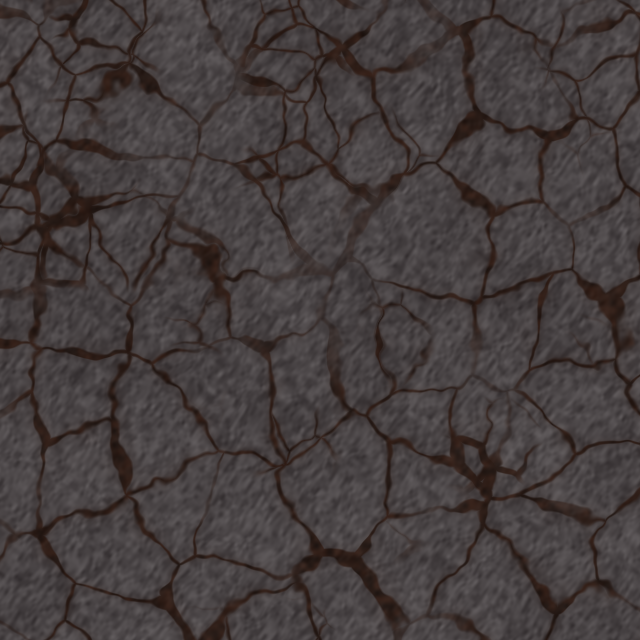
A Shadertoy shader for this texture:

```glsl
// Dark grey stone split by rusty brown cracks.
// Cracks are the borders of warped Voronoi cells, their width varied by noise;
// the stone carries a fine slanted grain and faint broad mottling.

const vec3 STONE      = vec3(0.292, 0.272, 0.277);
const vec3 STAIN      = vec3(0.195, 0.145, 0.130);
const vec3 CRACK_DARK = vec3(0.105, 0.068, 0.053);
const vec3 CRACK_RUST = vec3(0.215, 0.125, 0.090);

vec2 hash2(vec2 p) {
    vec3 q = fract(p.xyx * vec3(0.1031, 0.1030, 0.0973));
    q += dot(q, q.yzx + 33.33);
    return fract((q.xx + q.yz) * q.zy);
}

float noise(vec2 p) {
    vec2 cell = floor(p), f = fract(p);
    f = f * f * (3.0 - 2.0 * f);
    float low  = mix(hash2(cell).x, hash2(cell + vec2(1, 0)).x, f.x);
    float high = mix(hash2(cell + vec2(0, 1)).x, hash2(cell + vec2(1, 1)).x, f.x);
    return mix(low, high, f.y);
}

vec2 noise2(vec2 p) {
    return vec2(noise(p), noise(p + vec2(37.2, 91.7))) - 0.5;
}

// Bends straight cell borders into ragged lines.
vec2 warp(vec2 p) {
    return p + 0.055 * noise2(p * 8.0)
             + 0.020 * noise2(p * 25.0 + 11.0)
             + 0.008 * noise2(p * 65.0 + 23.0);
}

// Distance to the nearest Voronoi border, in canvas units.
float borderDistance(vec2 p, float scale) {
    p *= scale;
    vec2 cell = floor(p), f = fract(p);
    vec2 nearest = vec2(0.0), nearestCell = vec2(0.0);
    float best = 9.0;
    for (int y = -1; y <= 1; y++)
    for (int x = -1; x <= 1; x++) {
        vec2 offset = vec2(x, y);
        vec2 toSeed = offset + hash2(cell + offset) - f;
        float d = dot(toSeed, toSeed);
        if (d < best) { best = d; nearest = toSeed; nearestCell = offset; }
    }
    float border = 9.0;
    for (int y = -2; y <= 2; y++)
    for (int x = -2; x <= 2; x++) {
        vec2 offset = nearestCell + vec2(x, y);
        vec2 toSeed = offset + hash2(cell + offset) - f;
        vec2 between = toSeed - nearest;
        if (dot(between, between) > 0.0001)
            border = min(border, dot(0.5 * (nearest + toSeed), normalize(between)));
    }
    return border / scale;
}

// x: dark core, y: soft stain around it.
vec2 crack(float dist, float width, float presence) {
    float core = 1.0 - smoothstep(width - 0.0022, width + 0.0030, dist);
    float stain = exp(-dist / (0.0035 + width));
    return vec2(core, stain) * presence;
}

// Brightness offset from slanted streaks, fine specks and broad mottling.
float grain(vec2 p) {
    const vec2 along = vec2(0.60, 0.80);
    vec2 slanted = vec2(dot(p, along), dot(p, vec2(along.y, -along.x)));
    slanted += 0.008 * noise2(p * 30.0);
    float streaks = noise(slanted * vec2(72.0, 155.0)) - 0.5;
    float specks  = noise(slanted * vec2(135.0, 190.0) + 50.0) - 0.5;
    float patches = noise(p * 32.0 + 7.0) - 0.5;
    float mottle  = noise(p * 7.0 + 19.0) - 0.5;
    return 0.105 * streaks + 0.070 * specks + 0.026 * patches + 0.038 * mottle;
}

void mainImage(out vec4 fragColor, in vec2 fragCoord) {
    vec2 p = fragCoord / iResolution.y;
    vec2 bent = warp(p);

    // Main network, swelling into blotches and fading in places.
    float swell = smoothstep(0.58, 0.90, noise(p * 15.0 + 3.0));
    float ragged = noise(p * 48.0 + 61.0);
    float mainWidth = 0.0012 + 0.0025 * ragged + 0.0085 * swell;
    float mainPresence = mix(0.35, 1.0, smoothstep(0.15, 0.50, noise(p * 9.0 + 41.0)));
    vec2 mainCrack = crack(borderDistance(bent + 4.0, 7.2), mainWidth, mainPresence);

    // Broken side cracks from a finer network.
    float sidePresence = smoothstep(0.52, 0.74, noise(p * 6.5 + 83.0));
    float sideWidth = 0.0004 + 0.0025 * ragged + 0.0060 * swell;
    vec2 sideCrack = crack(borderDistance(bent + 17.0, 10.5), sideWidth, sidePresence);

    vec2 cover = max(mainCrack, sideCrack);

    // Stone, then stain, then the crack filling.
    float tone = grain(p);
    vec3 color = STONE + tone;
    color = mix(color, STAIN + 0.5 * tone, 0.55 * cover.y);
    vec3 filling = mix(CRACK_DARK, CRACK_RUST, noise(p * 95.0 + 29.0));
    color = mix(color, filling + 0.25 * tone, 0.88 * cover.x);

    fragColor = vec4(color, 1.0);
}
```
